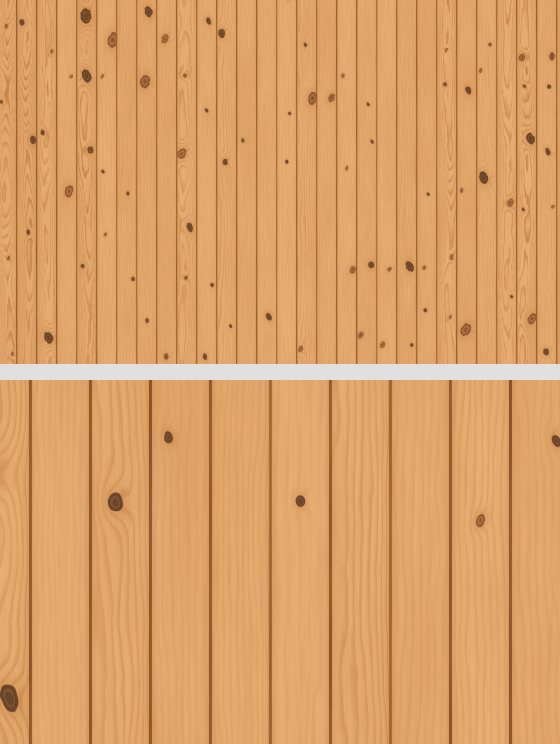
Top: the whole. Bottom: its middle third, enlarged.
Write a Shadertoy shader that draws this texture.

```glsl
const float PLANKS = 28.0;          // boards across the canvas
const float SEAM_SHIFT = 0.16;      // part of a board cut off at the left
const float SEAM_HALF = 0.024;      // in board widths, like all lengths below
const float KNOT_CELL = 3.0;
const float KNOT_CHANCE = 0.46;
const float KNOT_MIN = 0.075;
const float KNOT_MAX = 0.27;
const float FLAT_SAWN_SHARE = 0.42; // boards with arched grain

const vec3 WOOD = vec3(0.875, 0.638, 0.405);
const vec3 WOOD_PALE = vec3(0.900, 0.682, 0.452);
const vec3 GRAIN = vec3(0.755, 0.475, 0.235);
const vec3 SEAM = vec3(0.54, 0.32, 0.15);
const vec3 KNOT_RED = vec3(0.65, 0.40, 0.22);
const vec3 KNOT_DARK = vec3(0.42, 0.27, 0.17);
const vec3 KNOT_RIM = vec3(0.34, 0.20, 0.11);

// Integer hash giving three values in 0..1
vec3 hash3(vec2 p) {
    uvec3 v = uvec3(ivec3(ivec2(floor(p)), 17)) * 1664525u + 1013904223u;
    v.x += v.y * v.z; v.y += v.z * v.x; v.z += v.x * v.y;
    v ^= v >> 16u;
    v.x += v.y * v.z; v.y += v.z * v.x; v.z += v.x * v.y;
    return vec3(v >> 8u) / 16777216.0;
}

float noise(vec2 p) {
    vec2 i = floor(p), f = fract(p);
    f = f * f * (3.0 - 2.0 * f);
    vec2 e = vec2(0.0, 1.0);
    return mix(mix(hash3(i).x, hash3(i + e.yx).x, f.x),
               mix(hash3(i + e.xy).x, hash3(i + e.yy).x, f.x), f.y);
}

void mainImage(out vec4 fragColor, in vec2 fragCoord) {
    float px = PLANKS / iResolution.x;
    vec2 p = fragCoord * px + vec2(SEAM_SHIFT, 0.0);
    float id = floor(p.x);
    vec2 q = vec2(p.x - id, p.y);
    vec3 board = hash3(vec2(id, 401.0));
    vec3 trait = hash3(vec2(id, 733.0));
    vec2 shift = vec2(id * 19.0, board.x * 60.0);

    // Knots: nearest one, its halo, and the push it gives the grain
    float nearest = 9.0, radius = KNOT_MIN, push = 0.0, halo = 0.0;
    vec3 kind = vec3(0.0);
    float row = floor(q.y / KNOT_CELL);
    float ragged = 0.28 * (noise(p * 9.0) - 0.5);
    for (int j = -1; j <= 1; j++) {
        vec2 cell = vec2(id, row + float(j));
        vec3 place = hash3(cell + vec2(0.0, 90.0));
        vec3 look = hash3(cell + vec2(300.0, 190.0));
        if (place.z > KNOT_CHANCE) continue;
        float r = mix(KNOT_MIN, KNOT_MAX, look.x * look.x * look.x);
        vec2 center = vec2(mix(0.18, 0.82, place.x),
                           (cell.y + mix(0.1, 0.9, place.y)) * KNOT_CELL);
        vec2 d = q - center;
        d.y += d.x * (look.y - 0.5) * 0.9;
        float dist = length(d / vec2(r, r * mix(1.0, 1.5, look.z)));
        push += 16.0 * r * exp(-0.22 * dist * dist);
        halo += exp(-0.45 * dist * dist);
        dist += ragged;
        if (dist < nearest) { nearest = dist; radius = r; kind = look; }
    }

    // Growth rings: nested arches on flat sawn boards, straight lines on others
    float arched = smoothstep(1.0 - FLAT_SAWN_SHARE, 1.12 - FLAT_SAWN_SHARE, board.y);
    float axis = q.x - mix(0.35, 0.65, board.z) - 0.3 * (noise(vec2(id, q.y * 0.3)) - 0.5);
    float arches = 17.0 * axis * axis + 8.0 * noise(vec2(id * 7.0, q.y * 0.2 + shift.y));
    float straight = q.x * mix(5.0, 10.0, trait.x) + 1.6 * noise(vec2(id * 5.0, q.y * 0.22));
    float wobble = 0.9 * noise(vec2(q.x * 4.0, q.y * 0.9) + shift)
                 + 0.2 * noise(vec2(q.x * 11.0, q.y * 3.5) + shift);
    float rings = mix(straight, arches, arched) + wobble + push;
    float blur = fwidth(rings);
    float f = fract(rings);
    float line = smoothstep(0.35, 0.88, f) * (1.0 - smoothstep(0.88 - 0.5 * min(blur, 0.5), 1.0, f));
    line = mix(line, 0.3, smoothstep(0.3, 0.9, blur));

    // Board tone, fibres and stains
    float fibre = noise(vec2(q.x * 34.0, q.y * 1.6) + shift) - 0.5;
    float stain = noise(vec2(q.x * 1.8, q.y * 0.45) + shift);
    vec3 col = mix(WOOD, WOOD_PALE, clamp(0.65 * trait.y + 0.7 * stain - 0.12, 0.0, 1.0));
    col *= 1.0 + 0.035 * fibre;
    float patchy = 0.6 + 0.7 * noise(vec2(q.x * 2.0, q.y * 0.35) + shift + 40.0);
    col = mix(col, GRAIN, line * patchy * mix(0.13 + 0.12 * trait.z, 0.62, arched));
    col = mix(col, GRAIN, 0.5 * min(halo, 1.0));

    // Knot body with its own fine rings and a dark rim
    float edge = px / radius;
    float body = 1.0 - smoothstep(1.0 - 0.7 * edge, 1.0 + 0.7 * edge, nearest);
    vec3 knot = mix(KNOT_RED, KNOT_DARK, smoothstep(0.25, 0.6, kind.y));
    knot *= 1.0 + 0.13 * sin(nearest * 15.0) * (1.0 - smoothstep(0.1, 0.5, edge));
    knot = mix(knot, KNOT_RIM, 0.6 * (1.0 - smoothstep(0.0, 0.45, nearest)));
    knot = mix(knot, KNOT_RIM, 0.65 * smoothstep(0.7, 0.95, nearest));
    col = mix(col, knot, 0.92 * body);

    // Seams: soft shaded bevel around a thin dark gap
    float side = min(q.x, 1.0 - q.x);
    float seamId = floor(p.x + 0.5);
    float depth = mix(0.65, 1.0, hash3(vec2(seamId, 57.0)).x);
    depth *= 0.85 + 0.25 * noise(vec2(seamId * 3.0, q.y * 0.8));
    col = mix(col, GRAIN, 0.65 * exp(-side * 22.0));
    float gap = 1.0 - smoothstep(SEAM_HALF - 0.5 * px, SEAM_HALF + 0.5 * px, side);
    col = mix(col, SEAM, gap * min(depth, 1.0));

    fragColor = vec4(col, 1.0);
}
```
